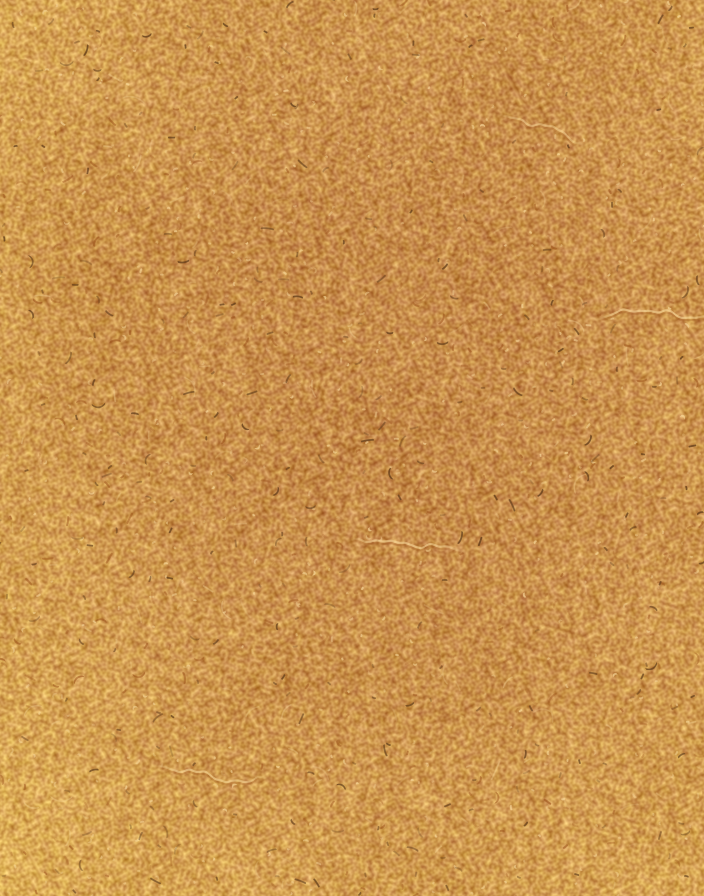
Give the GLSL for this texture, as a WebGL 1 fragment shader.

```glsl
precision highp float;

uniform vec2 u_resolution;

// Paper colours
const vec3 KRAFT = vec3(0.800, 0.582, 0.304);
const vec3 TONE_STEP = vec3(0.053, 0.068, 0.058);
const vec3 YELLOW_SHIFT = vec3(0.004, 0.018, -0.022);
const vec3 DARK_FIBRE = vec3(0.36, 0.22, 0.09);
const vec3 RUST_FIBRE = vec3(0.62, 0.33, 0.11);
const vec3 PALE_FIBRE = vec3(0.98, 0.86, 0.62);

// Grain frequencies per canvas height, and their strengths
const float FINE_FREQ = 235.0;
const float PULP_FREQ = 115.0;
const float CLUMP_FREQ = 38.0;
const float CLOUD_FREQ = 5.0;
const float FINE_GAIN = 3.1;
const float PULP_GAIN = 1.9;
const float CLUMP_GAIN = 0.7;
const float CLOUD_GAIN = 0.5;
const vec2 STREAK_FREQ = vec2(75.0, 14.0);
const float STREAK_GAIN = 0.6;

// Broad light: darkest point and rise towards the edges
const vec2 SHADE_CENTRE = vec2(0.60, 0.60);
const float SHADE_MEAN = 0.187;
const float SHADE_GAIN = 2.1;

const int HAIR_COUNT = 4;
const float HAIR_WIDTH = 0.0012;
const float PI = 3.14159;

vec2 hash2(vec2 p) {
  vec3 q = fract(p.xyx * vec3(0.1031, 0.1030, 0.0973));
  q += dot(q, q.yzx + 33.33);
  return fract((q.xx + q.yz) * q.zy);
}

vec2 rotate(vec2 p, float angle) {
  float c = cos(angle), s = sin(angle);
  return vec2(c * p.x + s * p.y, c * p.y - s * p.x);
}

float slope(vec2 corner, vec2 offset) {
  float angle = 2.0 * PI * hash2(corner).x;
  return dot(vec2(cos(angle), sin(angle)), offset);
}

float gradientNoise(vec2 p) {
  vec2 i = floor(p), f = fract(p);
  vec2 u = f * f * f * (f * (f * 6.0 - 15.0) + 10.0);
  vec2 e = vec2(1.0, 0.0);
  float low = mix(slope(i, f), slope(i + e, f - e), u.x);
  float high = mix(slope(i + e.yx, f - e.yx), slope(i + e.xx, f - e.xx), u.x);
  return mix(low, high, u.y);
}

float stroke(float d, float width, float pixel) {
  return 1.0 - smoothstep(max(width - pixel, 0.0), width + pixel, d);
}

// Short bent fibres, at most one per cell; share is the filled part of cells
float fibres(vec2 p, float freq, float share, float halfLength, float width, float seed) {
  float pixel = 0.7 / u_resolution.y;
  vec2 g = p * freq;
  float cover = 0.0;
  for (int y = -1; y <= 1; y++) {
    for (int x = -1; x <= 1; x++) {
      vec2 id = floor(g) + vec2(float(x), float(y));
      vec2 place = hash2(id + seed);
      vec2 kind = hash2(id + seed + 57.0);
      vec2 d = rotate((g - id - place) / freq, kind.x * PI);
      d.y += (place.x - 0.5) * d.x * d.x / halfLength;
      float reach = halfLength * mix(0.2, 1.0, place.y * place.y);
      d.x -= clamp(d.x, -reach, reach);
      float strength = step(kind.y, share) * mix(0.3, 1.0, kind.y / share);
      cover = max(cover, strength * stroke(length(d), width, pixel));
    }
  }
  return cover;
}

// Long wavy hairs: x is the lit thread, y is its shadow
vec2 hairs(vec2 p, float aspect) {
  float pixel = 0.7 / u_resolution.y;
  vec2 cover = vec2(0.0);
  for (int i = 0; i < HAIR_COUNT; i++) {
    float n = float(i);
    vec2 r = hash2(vec2(n * 7.0 + 3.0, 19.0));
    vec2 centre = vec2(r.x * aspect, (n + 0.3 + 0.5 * r.y) / float(HAIR_COUNT));
    vec2 d = rotate(p - centre, (r.y - 0.6) * 0.7);
    d.y += 0.014 * gradientNoise(vec2(d.x * 22.0, n * 9.0 + 0.4));
    d.y += 0.006 * gradientNoise(vec2(d.x * 70.0, n * 5.0 + 0.6));
    float reach = mix(0.04, 0.10, r.y);
    float fade = (1.0 - smoothstep(0.5 * reach, reach, abs(d.x))) * mix(0.35, 0.7, r.y);
    cover.x = max(cover.x, fade * stroke(abs(d.y), HAIR_WIDTH, pixel));
    cover.y = max(cover.y, fade * stroke(abs(d.y + 2.2 * HAIR_WIDTH), HAIR_WIDTH, pixel));
  }
  return cover;
}

void main() {
  vec2 p = gl_FragCoord.xy / u_resolution.y;
  vec2 fromCentre = gl_FragCoord.xy / u_resolution - SHADE_CENTRE;
  float shade = dot(fromCentre, fromCentre) - SHADE_MEAN;

  // Pulp grain, turned per layer to hide the lattice
  float tone = SHADE_GAIN * shade;
  tone += FINE_GAIN * gradientNoise(rotate(p, 0.5) * FINE_FREQ);
  tone += PULP_GAIN * gradientNoise(rotate(p, 1.1) * PULP_FREQ + 31.0);
  tone += CLUMP_GAIN * gradientNoise(rotate(p, 0.8) * CLUMP_FREQ + 73.0);
  tone += CLOUD_GAIN * gradientNoise(p * CLOUD_FREQ + 11.0);
  tone += STREAK_GAIN * gradientNoise(p * STREAK_FREQ + 47.0);
  float yellow = 2.5 * shade + 2.0 * gradientNoise(rotate(p, 0.3) * PULP_FREQ + 91.0);
  vec3 color = KRAFT + tone * TONE_STEP + yellow * YELLOW_SHIFT;

  // Fibres and specks
  color = mix(color, PALE_FIBRE, 0.35 * fibres(p, 28.0, 0.25, 0.012, 0.0009, 5.0));
  color = mix(color, PALE_FIBRE, 0.65 * fibres(p, 80.0, 0.14, 0.0022, 0.0011, 210.0));
  color = mix(color, RUST_FIBRE, 0.60 * fibres(p, 45.0, 0.20, 0.0060, 0.0011, 430.0));
  color = mix(color, DARK_FIBRE, 0.75 * fibres(p, 55.0, 0.13, 0.0065, 0.0010, 650.0));

  vec2 hair = hairs(p, u_resolution.x / u_resolution.y);
  color = mix(color, RUST_FIBRE, 0.6 * hair.y);
  color = mix(color, PALE_FIBRE, hair.x);

  gl_FragColor = vec4(clamp(color, 0.0, 1.0), 1.0);
}
```
